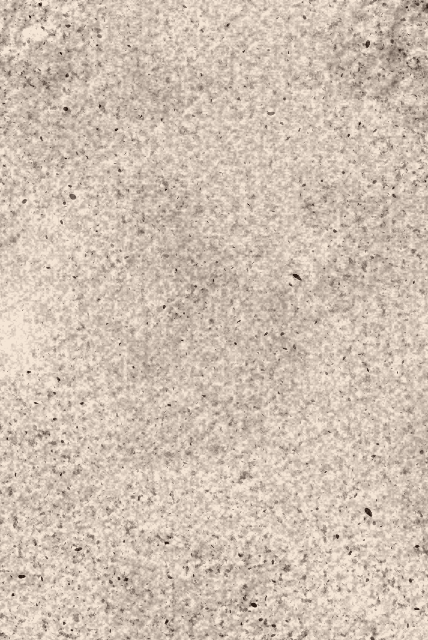
This texture is drawn by a Shadertoy shader. Its source:

```glsl
// Weathered pale concrete: sandy grain, slanting relief, stains and scattered dark pits.

#define SHADOW_COLOR vec3(0.17, 0.11, 0.08)
#define LIGHT_COLOR  vec3(0.96, 0.90, 0.84)
#define BASE_TONE    0.868
#define GRAIN_SCALE  210.0
#define GRAIN_AMOUNT 0.21
#define RELIEF_SCALE 95.0
#define RELIEF_DEPTH 0.27
#define STAIN_AMOUNT 0.13
#define PIT_DEPTH    0.72
#define LIGHT_DIR    vec2(-0.6, 0.8)

float hash(vec2 p) {
    return fract(sin(dot(p, vec2(127.1, 311.7))) * 43758.5453);
}

float noise(vec2 p) {
    vec2 cell = floor(p), f = fract(p);
    f = f * f * (3.0 - 2.0 * f);
    return mix(mix(hash(cell), hash(cell + vec2(1, 0)), f.x),
               mix(hash(cell + vec2(0, 1)), hash(cell + vec2(1, 1)), f.x), f.y);
}

float fbm(vec2 p) {
    float sum = 0.0, amp = 0.5;
    for (int i = 0; i < 5; i++) {
        sum += amp * noise(p);
        p = mat2(1.6, 1.2, -1.2, 1.6) * p + 7.3;
        amp *= 0.5;
    }
    return sum;
}

// Height difference along the light: positive faces the sun.
float relief(vec2 p, float scale) {
    vec2 stepVec = LIGHT_DIR * 0.22;
    return fbm(p * scale - stepVec) - fbm(p * scale + stepVec);
}

// Ragged, randomly turned ellipses, at most one per cell; returns darkness.
float pits(vec2 p, float scale, float chance, float radius) {
    vec2 q = p * scale;
    q += 0.7 * radius * (vec2(noise(q * 6.0), noise(q * 6.0 + 40.0)) - 0.5);
    float edge = 0.8 * scale / iResolution.y;
    float dark = 0.0;
    for (int y = -1; y <= 1; y++)
    for (int x = -1; x <= 1; x++) {
        vec2 id = floor(q) + vec2(x, y);
        if (hash(id + scale) > chance) continue;
        vec2 d = q - id - vec2(hash(id + 3.1), hash(id + 8.7));
        float angle = 6.2832 * hash(id + 15.2);
        d = mat2(cos(angle), -sin(angle), sin(angle), cos(angle)) * d;
        d.y *= mix(1.2, 2.6, hash(id + 21.9));
        float r = radius * mix(0.5, 1.3, hash(id + 31.4));
        float cover = 1.0 - smoothstep(-edge, edge, length(d) - r);
        dark = max(dark, cover * mix(0.45, 1.0, hash(id + 44.6)));
    }
    return dark;
}

void mainImage(out vec4 fragColor, in vec2 fragCoord) {
    vec2 p = fragCoord / iResolution.y;
    float width = iResolution.x / iResolution.y;

    // Broad zones: worn smooth in the middle, rough at the corners and base
    float broad = fbm(p * 5.0 + 2.0);
    float topCorners = smoothstep(0.72, 1.0, p.y)
                     * smoothstep(0.16, 0.5, abs(p.x / width - 0.5));
    float base = 1.0 - smoothstep(0.05, 0.5, p.y);
    vec2 toPatch = (p - vec2(0.02, 0.48)) / vec2(0.06, 0.09);
    float patchGlow = exp(-dot(toPatch, toPatch));
    float rough = 0.4 + 0.9 * broad + 0.7 * topCorners + 0.4 * base;
    rough *= 1.0 - 0.75 * patchGlow;

    // Sandy grain and lit relief
    float tone = BASE_TONE + 0.07 * patchGlow - 0.02 * topCorners;
    tone += GRAIN_AMOUNT * (noise(p * GRAIN_SCALE) - 0.5);
    tone += 0.8 * GRAIN_AMOUNT * (noise(p * GRAIN_SCALE * 2.03 + 9.0) - 0.5);
    tone += RELIEF_DEPTH * rough * relief(p, RELIEF_SCALE);
    tone += 0.9 * topCorners * relief(p + 3.0, 30.0);

    // Soft stains and clustered grit shadows
    float stain = smoothstep(0.42, 0.72, fbm(p * 9.0 + 30.0));
    tone -= STAIN_AMOUNT * stain * fbm(p * 70.0 + 5.0);
    tone += 0.12 * (fbm(p * 3.5 + 11.0) - 0.48);
    float grit = smoothstep(0.56, 0.8, fbm(p * 130.0 + 17.0));
    tone -= 0.26 * grit * rough;

    // Pits from dust specks to rare chips, with a lit lower rim on the chips
    float specks = pits(p, 125.0, 0.2 * rough, 0.2);
    float holes = pits(p, 46.0, 0.2 * rough, 0.13);
    float chips = pits(p, 13.0, 0.15, 0.085);
    float rim = pits(p + LIGHT_DIR * 0.003, 13.0, 0.15, 0.085);
    tone += 0.08 * max(rim - chips, 0.0);
    tone -= PIT_DEPTH * max(max(0.5 * specks, 0.85 * holes), chips);

    // Tone to colour
    float light = clamp((tone - SHADOW_COLOR.r) / (LIGHT_COLOR.r - SHADOW_COLOR.r), 0.0, 1.0);
    fragColor = vec4(mix(SHADOW_COLOR, LIGHT_COLOR, light), 1.0);
}
```
